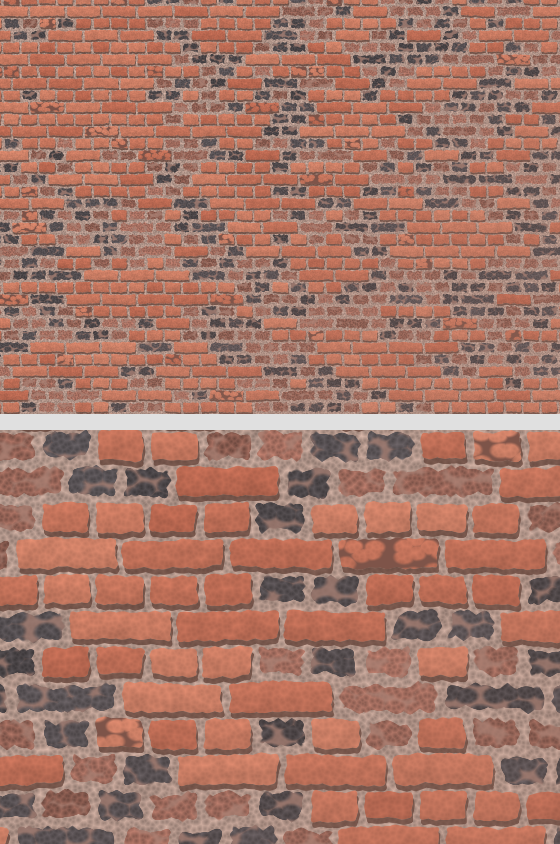
Top, the full canvas; bottom, a detail of the centre.
Reproduce this texture procedurally as a WebGL 2 fragment shader.

```glsl
#version 300 es
precision highp float;

#define COURSES 34.5        // courses from bottom to top
#define HEADER 1.494        // header length, in course heights
#define JOINT 0.085         // half width of a mortar joint
#define PATCH vec2(6.2, 4.6) // spacing of the worn patches
#define WORN 0.43           // reach of each worn patch
#define CHARRED 0.5         // share of worn bricks that are charcoal
#define SHADOW 0.15         // drop of the cast shadow
#define ROUGH 0.11          // raggedness of the brick edges

uniform vec2 u_resolution;
out vec4 outColor;

const vec3 BRICK = vec3(0.72, 0.40, 0.31);
const vec3 PALE = vec3(0.80, 0.50, 0.40);
const vec3 BROWN = vec3(0.57, 0.38, 0.33);
const vec3 CHARCOAL = vec3(0.30, 0.28, 0.29);
const vec3 MORTAR = vec3(0.78, 0.66, 0.61);
const vec3 SHADE = vec3(0.36, 0.23, 0.19);

struct Brick {
  vec2 id;
  vec2 local;   // position from the brick centre
  float edge;   // signed distance, negative inside
  float worn;   // 1 when set back and weathered
};

float hash(vec2 p) {
  vec3 q = fract(p.xyx * 0.1031);
  q += dot(q, q.yzx + 33.33);
  return fract((q.x + q.y) * q.z);
}

// Cellular noise: distance to the nearest scattered point
float cells(vec2 p) {
  vec2 base = floor(p);
  float nearest = 4.0;
  for (int j = -1; j <= 1; j++)
    for (int i = -1; i <= 1; i++) {
      vec2 c = base + vec2(i, j);
      vec2 d = c + vec2(hash(c), hash(c + 57.3)) - p;
      nearest = min(nearest, dot(d, d));
    }
  return sqrt(nearest);
}

// Layered sines, for slightly uneven courses
vec2 waves(vec2 p) {
  return sin(p.yx * 1.3 + sin(p * 0.7)) + 0.6 * sin(p * 2.9 + p.yx * 1.7);
}

// English cross bond: headers alternate with staggered stretchers
Brick layBrick(vec2 p) {
  float down = COURSES + 0.56 - p.y;
  float row = floor(down);
  float x = p.x / HEADER - 0.14;
  float span = 1.0;
  if (mod(row, 2.0) == 1.0) {
    span = 2.0;
    x -= mod(row, 4.0) == 1.0 ? 1.5 : 0.5;
  }
  float col = floor(x / span);

  // Worn bricks gather in patches, fewer towards the upper left
  vec2 mid = vec2((col + 0.5) * span * HEADER, row);
  float sound = 0.3 * smoothstep(16.0, 3.0, length(mid - vec2(4.0, 5.0)));
  float field = cells(mid / PATCH + 3.7) + 0.06 * sin(mid.x * 0.3 - mid.y * 0.5);
  field += sound + 0.34 * (hash(vec2(col, row) + 11.0) - 0.5);
  float worn = step(field, WORN);

  // Many worn stretchers are split in two
  if (worn * span > 1.5 && hash(vec2(col, row) + 23.0) > 0.4) {
    span = 1.0;
    col = floor(x);
  }

  Brick b;
  b.id = vec2(col, row);
  b.worn = worn;
  b.local = vec2((x - (col + 0.5) * span) * HEADER, 0.5 - fract(down));
  vec2 size = vec2(span * HEADER, 1.0) * 0.5 - JOINT * (1.0 + 0.6 * worn);
  size -= 0.04 * vec2(hash(b.id + 31.0), hash(b.id + 37.0));
  vec2 d = abs(b.local) - size + 0.1;
  b.edge = length(max(d, 0.0)) + min(max(d.x, d.y), 0.0) - 0.1;
  b.edge += ROUGH * (1.0 + worn) * (cells(p * 2.7) - 0.45);
  return b;
}

void main() {
  float pixel = COURSES / u_resolution.y;
  vec2 p = gl_FragCoord.xy * pixel;
  p += 0.025 * waves(p);

  Brick b = layBrick(p);
  Brick above = layBrick(p + vec2(-0.04, SHADOW));
  float cover = smoothstep(0.6, -0.6, b.edge / pixel);
  float overhang = smoothstep(0.6, -0.6, above.edge / pixel) * (1.0 - above.worn);
  float grain = cells(p * 7.0) - 0.45;
  float blotch = cells(p * vec2(1.9, 2.6) + 9.0);

  // Sound faces: varied reds, lit along the top, a few chipped
  vec3 red = mix(BRICK, PALE, hash(b.id + 41.0));
  red *= 1.0 + 0.14 * b.local.y + 0.12 * (0.45 - blotch) + 0.12 * grain;
  float chipped = step(0.9, hash(b.id + 43.0)) * smoothstep(0.4, 0.65, blotch);
  red = mix(red, BROWN * 0.85, chipped);

  // Worn faces: brown or charcoal, smeared with mortar
  vec3 old = mix(BROWN, CHARCOAL, step(hash(b.id + 47.0), CHARRED));
  old *= 0.92 + 0.25 * hash(b.id + 53.0) + 0.4 * grain;
  old = mix(old, mix(BROWN, MORTAR, 0.45), 0.75 * smoothstep(0.42, 0.75, blotch));

  vec3 bed = MORTAR * (0.94 + 0.3 * grain - 0.12 * blotch);
  vec3 color = mix(bed, mix(red, old, b.worn), cover);
  color = mix(color, SHADE, 0.72 * overhang * (1.0 - cover * (1.0 - b.worn)));

  // Faint dusty bloom towards the lower right
  vec2 uv = gl_FragCoord.xy / u_resolution;
  color = mix(color, vec3(0.68, 0.48, 0.42), 0.16 * smoothstep(0.7, 1.6, uv.x + 1.0 - uv.y));
  outColor = vec4(color, 1.0);
}
```
